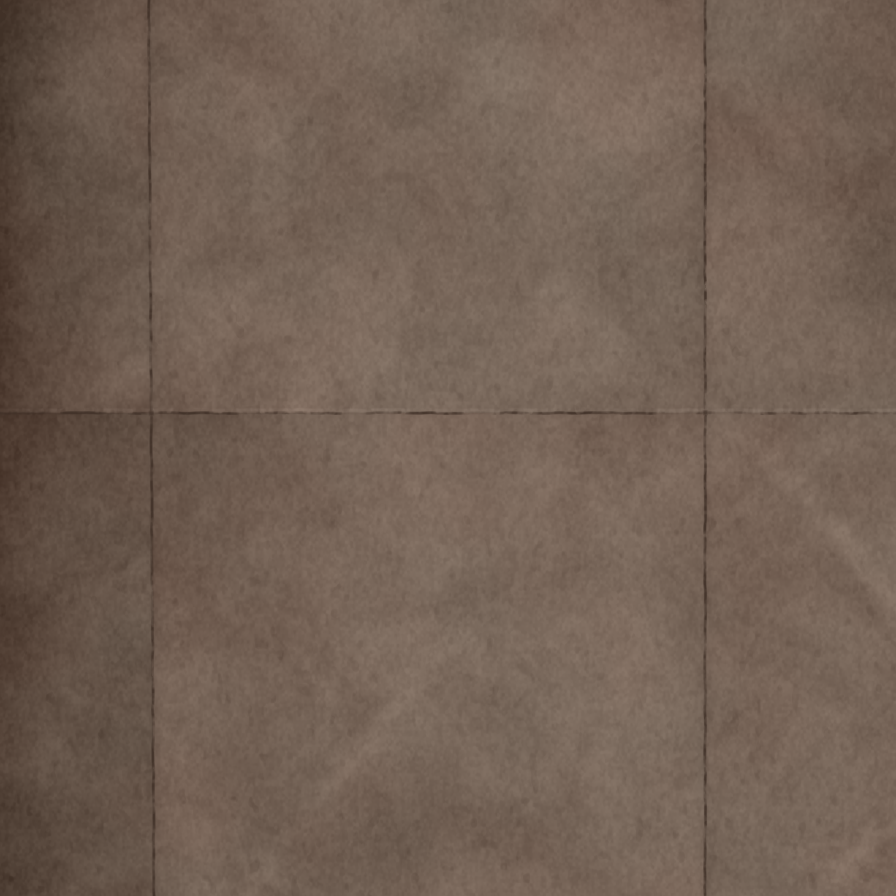
Give the GLSL for this texture, as a three.js fragment shader.

```glsl
// Large worn brown stone tiles with thin, broken dark joints.
// Soft cellular noise in layers gives blotches, grain and pits; joints come
// from a repeated grid, and broad shading darkens the left side.
#define TILE 0.618
#define ORIGIN vec2(0.169, 0.539)
#define JOINT_WIDTH 0.0015
#define BASE_TONE 0.86
#define BLOTCH 0.70
#define GRAIN 0.25
#define DEEP vec3(0.325, 0.255, 0.212)
#define LIGHT vec3(0.490, 0.418, 0.367)
#define JOINT_COLOR vec3(0.245, 0.185, 0.150)

varying vec2 vUv;

vec3 hash3(vec2 p) {
  vec3 q = fract(vec3(p.xyx) * vec3(0.1031, 0.1030, 0.0973));
  q += dot(q, q.yxz + 33.33);
  return fract((q.xxy + q.yzz) * q.zyx);
}

// Cellular noise: random cell values blended by distance, centred on zero
float cells(vec2 p) {
  vec2 base = floor(p);
  float sum = 0.0;
  float total = 0.0;
  for (int j = -1; j <= 1; j++) {
    for (int i = -1; i <= 1; i++) {
      vec2 cell = base + vec2(float(i), float(j));
      vec3 h = hash3(cell + 57.0);
      vec2 d = cell + 0.2 + 0.6 * h.xy - p;
      float w = exp(-5.0 * dot(d, d));
      sum += w * h.z;
      total += w;
    }
  }
  return sum / total - 0.5;
}

float layeredCells(vec2 p) {
  float sum = 0.0;
  float amp = 0.45;
  for (int i = 0; i < 5; i++) {
    sum += amp * cells(p);
    p = mat2(0.8, 0.6, -0.6, 0.8) * p * 2.03 + 7.3;
    amp *= 0.68;
  }
  return sum;
}

// Faint scuff from a to b, fading at both ends
float scuff(vec2 p, vec2 a, vec2 b, float width) {
  vec2 ab = b - a;
  float along = dot(p - a, ab) / dot(ab, ab);
  float across = length(p - a - ab * along) / width;
  float ends = smoothstep(-0.1, 0.2, along) * (1.0 - smoothstep(0.6, 1.1, along));
  return exp(-across * across) * ends;
}

float line(float d, float width) {
  return 1.0 - smoothstep(width * 0.3, width * 1.7, abs(d));
}

void main() {
  vec2 uv = vUv;

  // Tile grid, with a slight lean on the left joint
  vec2 bent = uv;
  bent.x += 0.006 * (uv.y - 0.5) * (1.0 - smoothstep(0.2, 0.6, uv.x));
  bent += 0.0004 * sin(uv.yx * 37.0 + 2.0 * sin(uv.yx * 91.0));
  vec2 grid = (bent - ORIGIN) / TILE;
  vec2 tile = floor(grid);
  vec2 gap = (fract(grid + 0.5) - 0.5) * TILE;
  vec3 vary = hash3(tile + 11.0);

  // Broad shading
  float tone = BASE_TONE + 0.04 * (vary.x - 0.5);
  tone -= 1.02 * exp(-uv.x / 0.12) * mix(0.86, 1.10, uv.y);
  tone -= 0.26 * smoothstep(0.68, 1.0, uv.x) * smoothstep(0.3, 0.9, uv.y);
  vec2 glow = (uv - vec2(0.56, 0.75)) / vec2(0.28, 0.32);
  tone += 0.10 * exp(-dot(glow, glow));
  float below = max(-gap.y, 0.0);
  tone -= 0.15 * step(gap.y, 0.0) * exp(-below / 0.10) * (1.0 - smoothstep(0.78, 0.79, uv.x));

  // Blotches and scuffs, shifted from tile to tile
  vec2 p = uv + vary.yz * 9.0;
  vec2 warp = 0.02 * sin(p.yx * 19.0 + 1.7 * sin(p * 13.0));
  float blotch = layeredCells((p + warp) * 8.0);
  tone += BLOTCH * blotch;
  float marks = scuff(uv, vec2(0.25, -0.03), vec2(0.52, 0.31), 0.014);
  marks += scuff(uv, vec2(0.83, 0.53), vec2(1.05, 0.26), 0.013);
  marks += scuff(uv, vec2(0.88, -0.03), vec2(1.08, 0.17), 0.015);
  marks += 0.6 * scuff(uv, vec2(0.28, 0.82), vec2(0.39, 0.93), 0.009);
  tone += 0.23 * marks * (0.8 + 2.0 * blotch);

  // Fine grain with dark pits
  float grain = 0.75 * cells(uv * vec2(190.0, 130.0)) + 0.8 * cells(uv * vec2(330.0, 270.0) + 5.0);
  float pits = smoothstep(0.30, 0.46, cells(uv * vec2(120.0, 80.0) + 31.0));
  tone += GRAIN * grain - 0.15 * pits;

  // Stone colour with warm and cool patches
  vec3 color = mix(DEEP, LIGHT, clamp(tone, -0.4, 1.4));
  float warm = cells(p * 5.0 + 19.0) + 0.5 * cells(p * 17.0);
  color += warm * vec3(0.012, -0.004, -0.005);

  // Joints: dark broken lines, with a pale worn lip above the level ones
  vec2 wear = vec2(cells(uv.yx * vec2(95.0, 9.0)), cells(uv * vec2(60.0, 9.0) + 3.0));
  wear += 0.6 * vec2(cells(uv.yx * 230.0), cells(uv * 210.0));
  vec2 strength = clamp(vec2(0.52, 0.36) + vec2(0.8, 1.1) * wear, 0.05, 0.85);
  float lip = line(gap.y - 0.003, 0.002) * clamp(0.35 - wear.y, 0.0, 0.6);
  color += 0.07 * lip;
  float shadow = exp(-abs(gap.x) / 0.005) + 0.5 * exp(-abs(gap.y) / 0.005);
  color *= 1.0 - 0.06 * shadow;
  float joint = max(line(gap.x, JOINT_WIDTH) * strength.x, line(gap.y, JOINT_WIDTH) * strength.y);
  joint = max(joint, 0.7 * line(length(gap), 0.0028));
  color = mix(color, min(color, JOINT_COLOR), joint);

  gl_FragColor = vec4(color, 1.0);
}
```
